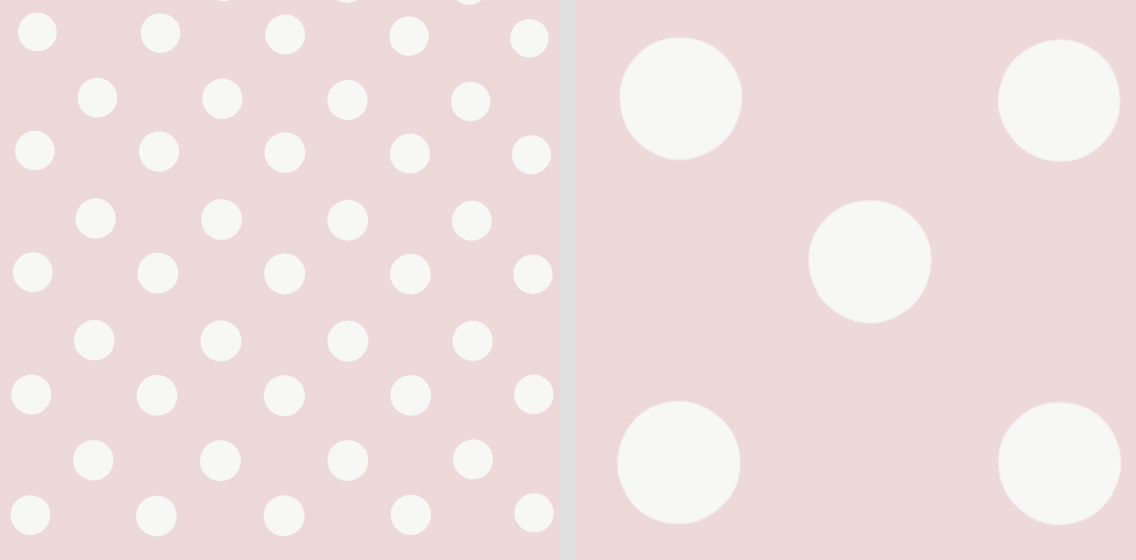
Left, the full canvas; right, a detail of the centre.
A Shadertoy shader for this pattern:

```glsl
// Staggered off-white polka dots on pale pink, laid out as on slightly bowed cloth.
// Each dot centre comes from a lattice index bent by a low-order polynomial;
// the nearest signed distance then gives one smooth-edged coverage mask.

const vec3 PINK  = vec3(0.929, 0.850, 0.851);
const vec3 WHITE = vec3(0.969, 0.968, 0.966);
const int FIRST_HALF_ROW = -5;
const int LAST_HALF_ROW  = 4;
const int SIDE_COLUMNS   = 2;

// Lattice index of a dot; odd half rows are shifted by about half a cell
vec2 latticeIndex(int column, int halfRow) {
    float stagger = float(halfRow & 1);
    float row = float(halfRow >> 1);
    float drop = 0.557 - 0.004 * (row + 1.2) * (row + 1.2);
    return vec2(float(column) + 0.5 * stagger, row + drop * stagger);
}

// Canvas position of a lattice index, with the bow of the cloth
vec2 bentCentre(vec2 g) {
    vec2 g2 = g * g;
    float x = 0.5083 - 0.0005 * g.y - 0.0008 * g2.x
            + g.x * (0.2263 - 0.00076 * g2.x + 0.0013 * g.y - 0.00025 * g2.y);
    float down = 0.4889 + g.y * (0.2178 - 0.00072 * g2.y) + 0.0006 * g2.y
               + g.x * (0.0009 - 0.00094 * g.y) - g2.x * (0.00026 + 0.00029 * g.y);
    return vec2(x, 1.0 - down);
}

// Dots shrink a little away from the middle
float dotRadius(vec2 g) {
    float v = g.y - 0.7;
    return 0.0366 - 0.0003 * g.x * g.x - 0.00015 * v * v - 0.0001 * g.x;
}

// Signed distance to a disc with a barely uneven edge
float discDistance(vec2 offset, float radius, float seed) {
    float angle = atan(offset.y, offset.x);
    float wobble = sin(3.0 * angle + seed) + 0.6 * sin(7.0 * angle + 2.3 * seed);
    return length(offset) - radius - 0.00018 * wobble;
}

float nearestDot(vec2 p) {
    float d = 1.0;
    for (int h = FIRST_HALF_ROW; h <= LAST_HALF_ROW; h++) {
        for (int c = -SIDE_COLUMNS; c <= SIDE_COLUMNS; c++) {
            vec2 g = latticeIndex(c, h);
            float seed = dot(g, vec2(4.1, 7.3));
            d = min(d, discDistance(p - bentCentre(g), dotRadius(g), seed));
        }
    }
    return d;
}

// Faint tonal drift from layered sines
float clothTone(vec2 p) {
    return sin(9.0 * p.x + 4.0 * p.y) + 0.5 * sin(23.0 * p.y - 15.0 * p.x);
}

void mainImage(out vec4 fragColor, in vec2 fragCoord) {
    vec2 p = fragCoord / iResolution.y;
    float edge = max(0.0009, 0.75 / iResolution.y);

    float coverage = 1.0 - smoothstep(-edge, edge, nearestDot(p));
    vec3 ground = PINK + 0.0015 * clothTone(p);
    fragColor = vec4(mix(ground, WHITE, coverage), 1.0);
}
```
